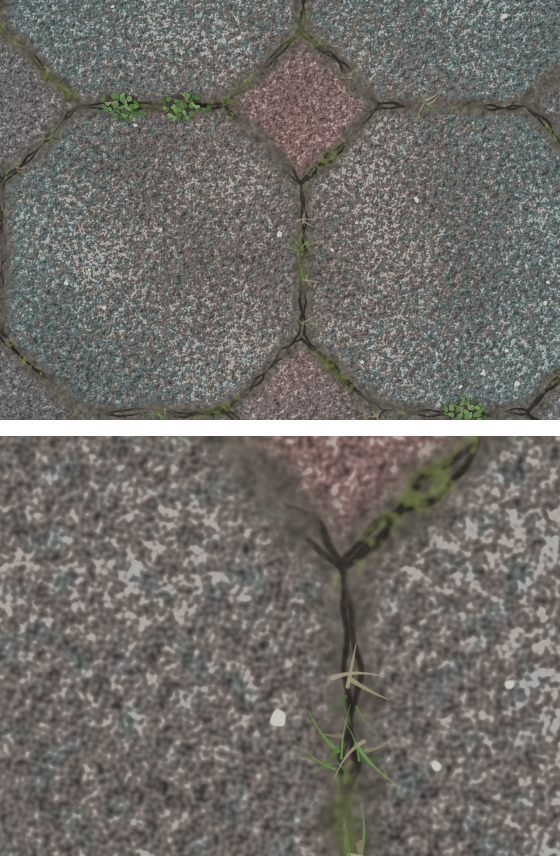
Top: the whole. Bottom: its middle third, enlarged.
A WebGL 2 fragment shader for this texture:

```glsl
#version 300 es
precision highp float;
// Weathered octagon and diamond paving with gritty stone, dirt joints, moss and grass.
uniform vec2 u_resolution;
out vec4 fragColor;

const vec2 PERIOD = vec2(0.715, 0.73);   // spacing of the diamonds
const vec2 ANCHOR = vec2(0.72, 0.748);   // centre of one diamond
const float DIAMOND = 0.182;             // half diagonal of a diamond
const mat2 TURN = mat2(0.8, 0.6, -0.6, 0.8);

vec2 hash2(vec2 p) {
  vec3 h = fract(p.xyx * vec3(0.1031, 0.1030, 0.0973));
  h += dot(h, h.yzx + 33.33);
  return fract((h.xx + h.yz) * h.zy);
}

float cornerSlope(vec2 cell, vec2 offset) {
  float angle = 6.2832 * hash2(cell + 71.0).x;
  return dot(vec2(cos(angle), sin(angle)), offset);
}

float gradientNoise(vec2 p) {
  vec2 i = floor(p), f = p - i;
  vec2 u = f * f * f * (f * (f * 6.0 - 15.0) + 10.0);
  vec2 e = vec2(1.0, 0.0);
  return mix(mix(cornerSlope(i, f), cornerSlope(i + e, f - e), u.x),
             mix(cornerSlope(i + e.yx, f - e.yx), cornerSlope(i + 1.0, f - 1.0), u.x), u.y);
}

// Rotated octaves, so that the grains follow no grid.
float grain(vec2 p) {
  float sum = 0.0;
  for (int i = 0; i < 3; i++) {
    p = TURN * p + 17.0;
    sum += gradientNoise(p);
    p *= 1.83;
  }
  return 0.8 * sum;
}

// Distance to the nearest scattered pebble, then two random values of it.
vec3 nearestPebble(vec2 p) {
  vec2 cell = floor(p);
  vec3 best = vec3(9.0, 0.0, 0.0);
  for (int y = -1; y <= 1; y++)
    for (int x = -1; x <= 1; x++) {
      vec2 c = cell + vec2(x, y);
      float d = length(p - c - hash2(c + 19.0));
      if (d < best.x) best = vec3(d, hash2(c + 57.0));
    }
  return best;
}

// x: distance to the nearest joint, y: signed distance to the diamond.
vec2 paving(vec2 p) {
  vec2 q = abs(mod(p - ANCHOR + 0.5 * PERIOD, PERIOD) - 0.5 * PERIOD);
  float diamond = (q.x + q.y - DIAMOND) * 0.7071;
  float joint = diamond < 0.0 ? -diamond : min(diamond, min(q.x, q.y));
  return vec2(joint, diamond);
}

vec3 stone(vec2 p, vec2 slab, float warmth) {
  float broad = gradientNoise(p * 4.0) + 0.6 * gradientNoise(TURN * p * 13.0);
  float rough = grain(p * 62.0);
  float light = rough - grain((p + vec2(0.003, -0.003)) * 62.0);
  float pink = smoothstep(0.004, -0.02, slab.y);
  float hue = clamp(warmth + 1.1 * gradientNoise(TURN * p * 38.0 + 7.0), 0.0, 1.0);
  vec3 color = mix(vec3(0.385, 0.435, 0.43), vec3(0.44, 0.41, 0.393), hue);
  color = mix(color, mix(vec3(0.41, 0.41, 0.41), vec3(0.49, 0.395, 0.38), warmth), pink);
  color *= 1.0 + 0.12 * broad + 0.40 * rough + 0.10 * light;
  // rounded pebbles showing through the surface
  vec2 bump = 0.3 * vec2(gradientNoise(p * 80.0), gradientNoise(p * 80.0 + 30.0));
  vec3 pebble = nearestPebble(TURN * p * 46.0 + bump);
  float body = smoothstep(0.06, -0.06, pebble.x - 0.1 - 0.28 * pebble.y);
  color *= mix(vec3(1.0), mix(vec3(0.78), vec3(1.16, 1.2, 1.21), pebble.z), 0.6 * body);
  // clustered pale grit, worn most in the middle of the slabs
  float wear = smoothstep(0.01, 0.16, slab.x) * (1.0 - 2.0 * pink);
  float grit = smoothstep(0.32, 0.78, rough + 0.45 * broad + 0.16 * wear);
  color = mix(color, mix(vec3(0.67, 0.70, 0.70), vec3(0.70, 0.67, 0.65), hue), 0.85 * grit);
  // a few white chips
  vec3 chip = nearestPebble(p * 17.0);
  float edge = chip.x - 0.02 - 0.09 * chip.z + 0.12 * gradientNoise(p * 90.0);
  float rare = step(0.93, chip.y) * (1.0 - pink);
  return mix(color, vec3(0.78, 0.78, 0.75), rare * smoothstep(0.03, -0.02, edge));
}

float blade(vec2 q, vec2 dir, float len, float bend, float width) {
  float along = dot(q, dir);
  float t = clamp(along / len, 0.0, 1.0);
  float side = dot(q, vec2(-dir.y, dir.x)) - bend * t * t * len;
  return length(vec2(side, along - t * len)) - width * (1.0 - 0.8 * t);
}

// A spot on the middle joint, on a horizontal joint or on a diamond edge.
vec2 plantSpot(int i, vec2 h) {
  int kind = i % 3, j = i / 3;
  vec2 corner = ANCHOR - PERIOD * vec2((j / 2 + 1) % 2, (j + 1) / 2 % 2);
  if (kind == 0) return ANCHOR - vec2(0.0, mix(0.24, 0.53, h.x));
  if (kind == 1) return corner + vec2(mix(0.22, 0.48, h.x), 0.0);
  return corner + DIAMOND * vec2(h.x, (1.0 - h.x) * sign(h.y - 0.5));
}

vec3 addPlants(vec3 color, vec2 p, float px) {
  vec2 wobble = 0.5 * vec2(gradientNoise(p * 60.0), gradientNoise(p * 60.0 + 50.0));
  vec3 leaf = nearestPebble(TURN * p * 78.0 + wobble);
  for (int i = 0; i < 15; i++) {
    vec2 q = p - plantSpot(i, hash2(vec2(i, 3)));
    if (length(q) > 0.11) continue;
    // low leafy mats on some horizontal joints
    if (i % 6 == 1) {
      float mat = length(q * vec2(1.0, 1.7)) + 0.03 * gradientNoise(p * 35.0);
      float cover = smoothstep(0.55, 0.4, leaf.x) * smoothstep(0.062, 0.05, mat);
      vec3 green = mix(vec3(0.27, 0.39, 0.20), vec3(0.47, 0.61, 0.38), leaf.y);
      color = mix(color * (1.0 - 0.3 * smoothstep(0.07, 0.04, mat)), green, cover);
    }
    // thin green and straw blades
    for (int k = 0; k < 6; k++) {
      vec2 r = hash2(vec2(i * 9 + k, 31)), s = hash2(vec2(k, i + 47));
      float angle = 6.2832 * r.x;
      float d = blade(q - 0.03 * (s - 0.5), vec2(cos(angle), sin(angle)),
                      0.014 + 0.032 * r.y, s.x - 0.5, 0.0009 + 0.0015 * s.y);
      vec3 tint = mix(vec3(0.37, 0.50, 0.27), vec3(0.60, 0.56, 0.46), step(0.55, s.y));
      color = mix(color, tint * (0.8 + 0.4 * r.y), 0.9 * smoothstep(px, -px, d));
    }
  }
  return color;
}

void main() {
  vec2 p = gl_FragCoord.xy / u_resolution.y;
  float px = 1.0 / u_resolution.y;
  vec2 warp = vec2(gradientNoise(p * 8.0), gradientNoise(p * 8.0 + 40.0));
  vec2 slab = paving(p + 0.014 * warp);
  float soil = grain(p * 40.0 + 60.0);
  float ragged = slab.x + 0.012 * gradientNoise(TURN * p * 21.0) + 0.006 * soil;
  vec2 centred = p - 0.5 * u_resolution / u_resolution.y;
  vec3 color = stone(p, slab, smoothstep(0.8, 0.15, length(centred)));
  // packed dirt, broken dark cracks and moss along the joints
  vec3 dirt = vec3(0.37, 0.345, 0.315) * (1.0 + 0.38 * soil);
  color = mix(color, dirt, 0.85 * smoothstep(0.036, 0.008, ragged));
  float crack = smoothstep(0.005, 0.001, abs(slab.x - 0.003 + 0.012 * gradientNoise(p * 26.0)));
  color *= 1.0 - 0.5 * crack * smoothstep(-0.2, 0.15, gradientNoise(p * 9.0 + 9.0) + 0.3 * soil);
  float patches = smoothstep(0.12, 0.4, gradientNoise(p * 7.0 + 23.0) + 0.4 * soil);
  vec3 moss = vec3(0.35, 0.39, 0.22) * (1.0 + 0.5 * soil);
  color = mix(color, moss, 0.75 * patches * smoothstep(0.018, 0.004, ragged));
  fragColor = vec4(clamp(addPlants(color, p, px), 0.0, 1.0), 1.0);
}
```
